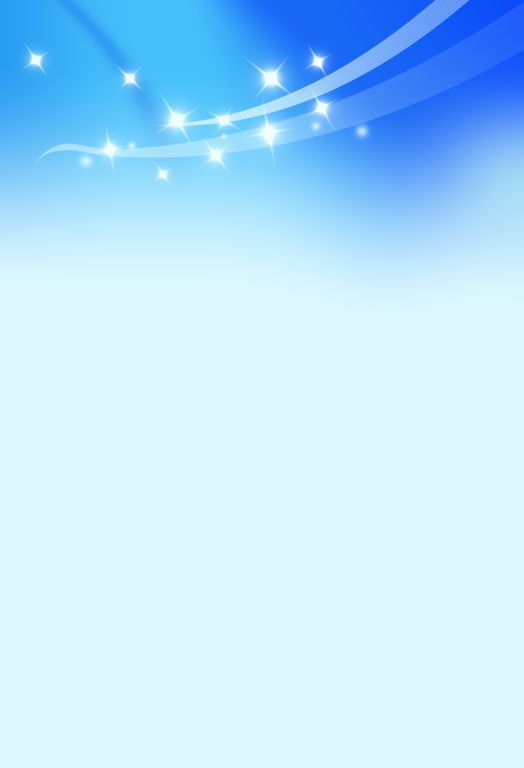
Write a Shadertoy shader that draws this background.

```glsl
// Blue sky glow melting into a pale field, crossed by two translucent ribbons
// and a scatter of sparkles. Soft gradients form the sky, thickened curves the
// ribbons, and spaced rows of radial glows with tapered rays the sparkles.

#define PALE vec3(0.87, 0.97, 1.00)
#define AZURE vec3(0.15, 0.60, 0.95)
#define CYAN vec3(0.27, 0.75, 0.98)
#define ROYAL vec3(0.10, 0.41, 0.96)
#define DEEP vec3(0.04, 0.29, 0.98)
#define FADE_TOP 0.105
#define FADE_BOTTOM 0.57
#define RAY_LENGTH 0.062
#define CORE_SIZE 0.0125
#define STREAKS 7.0

float bell(float x, float center, float width) {
    float t = (x - center) / width;
    return exp(-t * t);
}

// Positions use canvas widths, with y measured down from the top edge.
vec3 sky(vec2 p) {
    vec3 color = mix(AZURE, CYAN, smoothstep(-0.05, 0.27, p.x));

    // Blue mass with a slanted, widening left border
    float blue = smoothstep(0.35 + 0.25 * p.y, 0.51 + 1.2 * p.y, p.x);
    vec3 mass = mix(ROYAL, DEEP, smoothstep(0.55, 1.05, p.x - 0.6 * p.y));
    color = mix(color, mass, blue);

    // Curved dark fold
    float foldX = 0.124 + 1.05 * p.y - 1.36 * p.y * p.y;
    float fold = bell(p.x, foldX, 0.018 + 0.04 * p.y);
    fold *= 1.0 - smoothstep(0.12, 0.42, p.y);
    color = mix(color, vec3(0.12, 0.48, 0.92), 0.48 * fold);

    // Downward fade, held back below the blue mass
    float y = p.y - 0.06 * bell(p.x, 0.73, 0.18);
    color = mix(color, PALE, smoothstep(FADE_TOP, FADE_BOTTOM, y));

    // Pale cyan glow at the right side
    float glow = exp(-dot(p - vec2(1.0, 0.36), p - vec2(1.0, 0.36)) / 0.021);
    return mix(color, vec3(0.74, 0.95, 0.96), 0.65 * glow);
}

float ribbon(float offset, float halfWidth, float px) {
    return 1.0 - smoothstep(-px, px, abs(offset) - halfWidth);
}

vec3 addRibbons(vec3 color, vec2 p, float px) {
    // Broad lower ribbon with a curled left tip
    float low = 0.292 - 0.409 * (p.x - 0.229) * (p.x - 0.229);
    low += 0.036 * exp((0.067 - p.x) / 0.02) - 0.009 * bell(p.x, 0.13, 0.05);
    float lowHalf = min(0.006 + 0.05 * max(p.x - 0.21, 0.0), 0.12 * (p.x - 0.067));
    float lowAlpha = mix(0.53, 0.10, smoothstep(0.1, 1.0, p.x));
    color = mix(color, PALE, lowAlpha * ribbon(p.y - low, lowHalf, px));

    // Brighter upper ribbon with fine lengthwise streaks
    float high = 0.239 - 0.77 * (p.x - 0.305) * (p.x - 0.305);
    float highHalf = 0.0015 + 0.05 * (p.x - 0.335);
    float across = (p.y - high) / max(highHalf, 0.001);
    float streak = 0.92 + 0.08 * sin(across * STREAKS * 3.14159);
    float highAlpha = mix(0.85, 0.45, smoothstep(0.4, 0.88, p.x)) * streak;
    return mix(color, PALE, highAlpha * ribbon(p.y - high, highHalf, px));
}

float orb(vec2 d, float radius) {
    return exp(-dot(d, d) / (radius * radius));
}

float ray(vec2 d, float len, float px) {
    float taper = max(1.0 - abs(d.x) / len, 0.0);
    float width = 0.0022 * taper + 0.5 * px;
    return taper * exp(-d.y * d.y / (width * width));
}

float sparkle(vec2 d, float size, float angle, float px) {
    float c = cos(angle), s = sin(angle);
    vec2 q = vec2(c * d.x + s * d.y, c * d.y - s * d.x);
    float len = RAY_LENGTH * size;
    float rays = ray(q, len, px) + 0.8 * ray(q.yx, len * 0.8, px);
    float core = orb(d, CORE_SIZE * size) + 0.4 * orb(d, 2.2 * CORE_SIZE * size);
    return core + 0.7 * rays;
}

float sparkles(vec2 p, float px) {
    float light = 0.0;
    // Upper arc, with larger stars at odd places
    for (int i = -2; i < 5; i++) {
        if (i == -1) continue;
        float k = float(i);
        vec2 center = vec2(0.248 + 0.0897 * k, 0.1145 + 0.1336 * bell(k, 1.5, 1.3));
        float size = (i & 1) == 1 ? 1.2 : 0.7;
        light += sparkle(p - center, size, 0.75 + 0.3 * sin(k * 2.0), px);
    }
    // Lower arc
    for (int i = 0; i < 5; i++) {
        float k = float(i);
        float y = 0.267 + 0.0267 * k - 0.0105 * k * k + 0.0496 * bell(k, 1.0, 1.0);
        float size = 0.85 - 0.35 * sin(k * 1.5708);
        light += sparkle(p - vec2(0.21 + 0.101 * k, y), size, 1.1 + 0.3 * cos(k * 2.0), px);
    }
    // Small round lights
    for (int i = 0; i < 7; i++) {
        if (i == 2) continue;
        float k = float(i);
        vec2 center = vec2(0.164 + 0.0878 * k, 0.298 - 0.0095 * k + 0.0095 * cos(k * 3.14159));
        light += 0.75 * orb(p - center, 0.0048 + 0.0007 * (k - 3.0) * (k - 3.0));
    }
    return min(light, 1.0);
}

void mainImage(out vec4 fragColor, in vec2 fragCoord) {
    float px = 1.0 / iResolution.x;
    vec2 p = vec2(fragCoord.x, iResolution.y - fragCoord.y) * px;
    vec3 color = addRibbons(sky(p), p, px);
    color = mix(color, vec3(0.93, 1.0, 1.0), sparkles(p, px));
    fragColor = vec4(color, 1.0);
}
```
